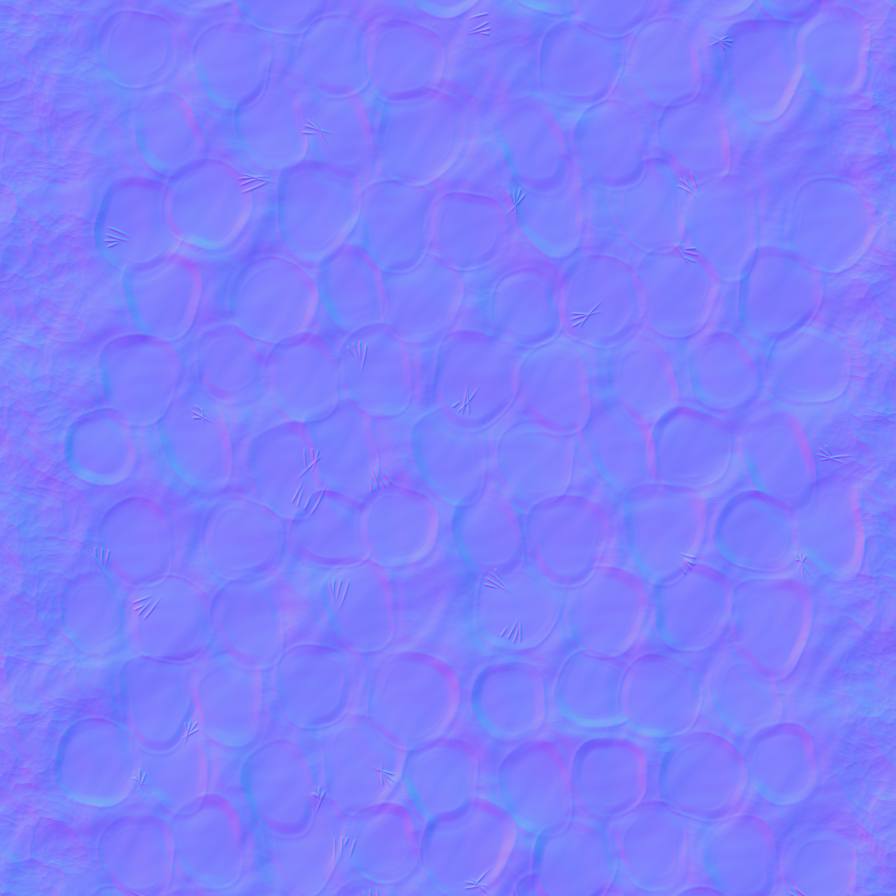
This texture map is drawn by a Shadertoy shader. Its source:

```glsl
// Tangent-space normal map of hide covered with rounded, overlapping plates.
// A height field sums cellular leather grain, bevelled egg-shaped plates laid
// over each other row by row, and fans of fine scratches; slopes give colour.

const vec2 PITCH = vec2(0.096, 0.089);   // spacing of the plates
const float STEP = 0.0012;               // sampling distance for slopes

vec2 hash2(vec2 p) {
    vec3 q = fract(vec3(p.xyx) * vec3(0.1031, 0.1030, 0.0973));
    q += dot(q, q.yzx + 33.33);
    return fract((q.xx + q.yz) * q.zy);
}

mat2 rotation(float a) {
    float c = cos(a), s = sin(a);
    return mat2(c, s, -s, c);
}

float bump(float x, float width) {
    x /= width;
    return exp(-x * x);
}

// Squared distance to the nearest scattered point
float cellular(vec2 p) {
    vec2 cell = floor(p), f = p - cell;
    float nearest = 2.0;
    for (int j = -1; j <= 1; j++)
    for (int i = -1; i <= 1; i++) {
        vec2 o = vec2(i, j);
        vec2 r = o + hash2(cell + o + 61.0) - f;
        nearest = min(nearest, dot(r, r));
    }
    return nearest;
}

// Broad undulation from layered sines, sheared so folds lean
float swell(vec2 p) {
    float sum = 0.0, amp = 0.0014;
    p.y -= 0.25 * p.x;
    for (int k = 0; k < 4; k++) {
        sum += amp * sin(p.x * 17.0 + 1.7 * sin(p.y * 13.0 + float(k))) * sin(p.y * 21.0 + 1.3 * sin(p.x * 11.0));
        p = rotation(0.9) * p * 1.8 + 0.37;
        amp *= 0.48;
    }
    return sum;
}

// Wrinkled leather between and beside the plates
float leather(vec2 p, float roughness) {
    vec2 q = rotation(0.6) * p;
    q += 0.005 * sin(q.yx * vec2(83.0, 67.0) + 2.0 * sin(q * 41.0));
    float folds = cellular(q * vec2(21.0, 31.0) + 4.0);
    float coarse = cellular(q * vec2(50.0, 66.0));
    float fine = cellular(q * vec2(120.0, 140.0) + 9.0);
    return -roughness * (0.0014 * folds + 0.0007 * coarse + 0.00036 * fine);
}

// Approximate signed distance to an egg-like rounded plate
float plateDistance(vec2 p, vec2 radius, float taper) {
    vec2 q = p / radius;
    q.x *= 1.0 - taper * q.y;
    q = pow(abs(q) + 1e-4, vec2(2.4));
    return (pow(q.x + q.y, 1.0 / 2.4) - 1.0) * radius.x;
}

// Lays one bevelled plate with a soft skirt and broken creases over the height below
float layPlate(float below, vec2 p, vec2 seed) {
    vec2 radius = vec2(0.039, 0.046) * (0.82 + 0.34 * seed);
    vec2 q = rotation((seed.x - 0.5) * 0.8) * p;
    float d = plateDistance(q, radius, 0.30 * (seed.y - 0.15));
    float a = atan(q.y, q.x);
    d += 0.0014 * sin(a * 3.0 + seed.x * 6.3) + 0.0007 * sin(a * 5.0 + seed.y * 6.3);
    below += 0.0014 * (1.0 - smoothstep(-0.004, 0.023, d));
    float cover = 1.0 - smoothstep(-0.009, 0.004, d);
    float top = 0.0023 + 0.0004 * seed.y - 0.0006 * dot(q, q) / dot(radius, radius);
    float wave = 0.5 + 0.5 * sin(a * 2.0 + seed.x * 19.0);
    float crease = (0.2 + wave) * bump(d - 0.004, 0.0021) + 0.6 * (1.0 - wave) * bump(d + 0.008, 0.0021);
    float ridge = (1.0 - wave) * bump(d - 0.010, 0.0032);
    return mix(below, top, cover) - 0.00024 * crease + 0.00018 * ridge;
}

// Loose fan of tapered cuts starting near the origin
float scratches(vec2 p, vec2 seed) {
    float cut = 0.0;
    for (int k = 0; k < 4; k++) {
        float n = float(k) - 1.5;
        vec2 h = hash2(seed * 91.0 + float(k) * 7.3);
        vec2 q = rotation(seed.x * 6.3 + n * 0.5 * seed.y + 0.6 * (h.x - 0.5)) * p;
        q.y -= n * 0.008 + 9.0 * (h.x - 0.5) * q.x * q.x;
        float t = q.x / (0.014 + 0.034 * h.y);
        float body = smoothstep(0.0, 0.2, t) * (1.0 - smoothstep(0.4, 1.0, t));
        cut = max(cut, body * bump(q.y, 0.0013));
    }
    return cut;
}

float height(vec2 p) {
    float margin = 1.0 - smoothstep(0.05, 0.14, p.x) * (1.0 - smoothstep(0.91, 0.97, p.x));
    float undulation = swell(p);
    float h = leather(p, mix(0.36, 1.0, margin)) + undulation;
    float cuts = 0.0;
    float row = floor(p.y / PITCH.y);
    for (int j = -1; j <= 1; j++) {
        float y = row + float(j);
        float shift = 0.5 * mod(y, 2.0) + 0.3 * hash2(vec2(y, 5.0)).x;
        float column = floor(p.x / PITCH.x - shift);
        for (int i = -1; i <= 1; i++) {
            vec2 id = vec2(column + float(i), y);
            vec2 seed = hash2(id + 17.0), pick = hash2(id + 143.0);
            vec2 center = (id + vec2(shift, 0.0) + 0.5 + 0.36 * (hash2(id + 71.0) - 0.5)) * PITCH;
            if (center.x < 0.10 || center.x > 0.945) continue;
            vec2 local = p - center;
            if (pick.x > 0.05) h = layPlate(h, local, seed);
            vec2 corner = 0.042 * vec2(cos(pick.x * 40.0), sin(pick.x * 40.0));
            if (pick.y < 0.34) cuts = max(cuts, scratches(local - corner, seed));
        }
    }
    return h + undulation - 0.0007 * cuts;
}

void mainImage(out vec4 fragColor, in vec2 fragCoord) {
    vec2 p = fragCoord / iResolution.y;
    float h = height(p);
    vec2 slope = vec2(height(p + vec2(STEP, 0.0)) - h, height(p + vec2(0.0, STEP)) - h) / STEP;
    // Red faces right, green faces down
    vec3 normal = normalize(vec3(-slope.x, slope.y, 1.0));
    fragColor = vec4(0.5 + 0.5 * normal - vec3(0.001, 0.0, 0.009), 1.0);
}
```
